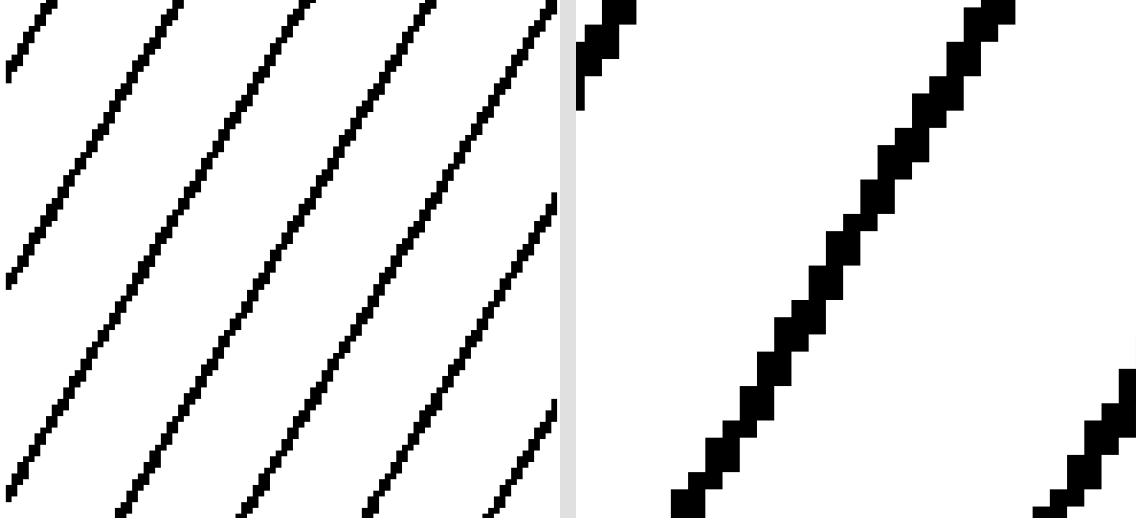
Left, the full canvas; right, a detail of the centre.
This pattern is drawn by a WebGL 2 fragment shader. Its source:

```glsl
#version 300 es
precision highp float;
// Stepped black diagonal lines on white, built from small square cells.

uniform vec2 u_resolution;
out vec4 fragColor;

const vec3 PAPER = vec3(1.0);
const vec3 INK = vec3(0.0);

// Lengths are in canvas widths unless stated otherwise.
const float ASPECT = 474.0 / 512.0;
const float CELL = 0.010254;                 // side of one square
const vec2 GRID_ORIGIN = vec2(0.0104, 0.0078);
const float COLUMNS = 96.0;                  // inked columns between side margins
const float PERIOD = 0.2232;                 // horizontal distance between lines
const float LEAN = 0.6024;                   // run per unit of rise
const float START = 0.2087;                  // foot of line zero
const float SPACING_DRIFT = 0.0038;          // uneven spacing of the lines
const float HALF_WIDTH = 1.085;              // in cells
const float WIDTH_WOBBLE = 0.13;             // in cells
const float SIDE_WOBBLE = 0.14;              // in cells

// Layered sines, different for each row and line, about -1 to 1.
float wobble(float row, float line) {
    return 0.6 * sin(row * 2.13 + line * 1.7) + 0.4 * sin(row * 5.31 - line * 4.1);
}

// 1 where the cell is inked, 0 elsewhere.
float inked(vec2 cell) {
    if (cell.x < 0.0 || cell.x >= COLUMNS) return 0.0;
    vec2 center = (cell + 0.5) * CELL + GRID_ORIGIN;
    float across = center.x - center.y * LEAN - START;
    float line = floor(across / PERIOD + 0.5);
    float drift = SPACING_DRIFT * cos(0.95 * line + 0.5);
    float offset = (across - line * PERIOD - drift) / CELL;
    offset += SIDE_WOBBLE * wobble(cell.y, line);
    float halfWidth = HALF_WIDTH + WIDTH_WOBBLE * wobble(cell.y + 37.0, line);
    return step(abs(offset), halfWidth);
}

void main() {
    vec2 p = gl_FragCoord.xy / u_resolution * vec2(1.0, ASPECT);
    vec2 grid = (p - GRID_ORIGIN) / CELL - 0.5;
    vec2 cell = floor(grid);

    // Blend neighbouring cells over one pixel to smooth the edges.
    vec2 pixel = vec2(1.0, ASPECT) / (u_resolution * CELL);
    vec2 blend = clamp((fract(grid) - 0.5) / pixel + 0.5, 0.0, 1.0);
    float lower = mix(inked(cell), inked(cell + vec2(1.0, 0.0)), blend.x);
    float upper = mix(inked(cell + vec2(0.0, 1.0)), inked(cell + 1.0), blend.x);

    fragColor = vec4(mix(PAPER, INK, mix(lower, upper, blend.y)), 1.0);
}
```
